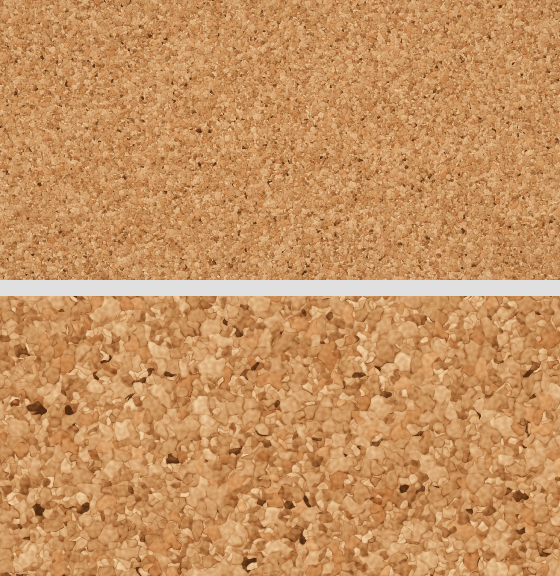
Top: the whole. Bottom: its middle third, enlarged.
Reproduce this texture procedurally as a WebGL 1 fragment shader.

```glsl
precision highp float;
uniform vec2 u_resolution;

// Palette, from deep crevice to pale chip
const vec3 PIT = vec3(0.32, 0.17, 0.07);
const vec3 BARK = vec3(0.56, 0.33, 0.16);
const vec3 BROWN = vec3(0.68, 0.44, 0.24);
const vec3 TAN = vec3(0.75, 0.52, 0.31);
const vec3 CORK = vec3(0.80, 0.59, 0.38);
const vec3 SAND = vec3(0.84, 0.65, 0.45);
const vec3 CREAM = vec3(0.88, 0.72, 0.53);
const vec3 CHIP = vec3(0.93, 0.80, 0.63);
const vec3 RUST_TINT = vec3(0.99, 0.92, 0.84);

// Densities in cells per canvas height
const float COARSE_DENSITY = 66.0;
const float FINE_DENSITY = 122.0;
const float SPECK_DENSITY = 185.0;
const float WARP_DENSITY = 95.0;
const float PATCH_DENSITY = 5.0;

// Tones: 0 is BARK, 5 is CREAM
const float COARSE_TONE = 3.6;
const float COARSE_SPREAD = 2.4;
const float FINE_TONE = 3.0;
const float FINE_SPREAD = 4.8;
const float FINE_SHARE = 0.48;
const float PIT_SHARE = 0.06;
const float PIT_DEPTH = 2.6;
const float RUST_SHARE = 0.08;
const float GAP_DEPTH = 2.8;
const float GAP_WIDTH = 0.26;
const float RELIEF = 0.9;
const float SPECK_STRENGTH = 1.9;
const float PATCH_STRENGTH = 0.3;
const float WARP = 0.0055;
const float VIGNETTE = 0.06;
const vec2 LIGHT_DIR = vec2(-0.6, 0.8);

vec2 hash2(vec2 p) {
  vec3 q = fract(p.xyx * vec3(0.1031, 0.1030, 0.0973));
  q += dot(q, q.yzx + 33.33);
  return fract((q.xx + q.yz) * q.zy);
}

float cornerSlope(vec2 cell, vec2 corner, vec2 f) {
  float angle = 6.2832 * hash2(cell + corner).x;
  return dot(vec2(cos(angle), sin(angle)), f - corner);
}

float gradientNoise(vec2 p) {
  vec2 cell = floor(p);
  vec2 f = fract(p);
  vec2 u = f * f * f * (f * (f * 6.0 - 15.0) + 10.0);
  float low = mix(cornerSlope(cell, vec2(0.0), f), cornerSlope(cell, vec2(1.0, 0.0), f), u.x);
  float high = mix(cornerSlope(cell, vec2(0.0, 1.0), f), cornerSlope(cell, vec2(1.0), f), u.x);
  return mix(low, high, u.y);
}

// Stretched, weighted cells: two random values, gap to the neighbour, facing to the light
vec4 grains(vec2 p) {
  vec2 cell = floor(p);
  float nearest = 9.0;
  float second = 9.0;
  vec2 nearestId = cell;
  vec2 nearestOffset = vec2(0.0);
  for (int y = -1; y <= 1; y++) {
    for (int x = -1; x <= 1; x++) {
      vec2 id = cell + vec2(float(x), float(y));
      vec2 offset = p - id - 0.5 - 0.85 * (hash2(id) - 0.5);
      vec2 shape = hash2(id + 71.3);
      float angle = 6.2832 * shape.x;
      vec2 axis = vec2(cos(angle), sin(angle));
      vec2 local = vec2(dot(offset, axis), dot(offset, vec2(-axis.y, axis.x)));
      float d = length(local * vec2(0.75, 1.3)) * mix(0.65, 1.45, shape.y);
      if (d < nearest) {
        second = nearest;
        nearest = d;
        nearestId = id;
        nearestOffset = offset;
      } else {
        second = min(second, d);
      }
    }
  }
  return vec4(hash2(nearestId + 137.7), second - nearest, dot(nearestOffset, LIGHT_DIR));
}

vec3 corkRamp(float tone) {
  vec3 c = mix(PIT, BARK, clamp(0.5 * tone + 1.0, 0.0, 1.0));
  c = mix(c, BROWN, clamp(tone, 0.0, 1.0));
  c = mix(c, TAN, clamp(tone - 1.0, 0.0, 1.0));
  c = mix(c, CORK, clamp(tone - 2.0, 0.0, 1.0));
  c = mix(c, SAND, clamp(tone - 3.0, 0.0, 1.0));
  c = mix(c, CREAM, clamp(tone - 4.0, 0.0, 1.0));
  return mix(c, CHIP, clamp(tone - 5.0, 0.0, 1.0));
}

vec3 corkBoard(vec2 p) {
  vec2 w = p * WARP_DENSITY;
  vec2 q = p + WARP * vec2(gradientNoise(w), gradientNoise(w + 43.7));
  vec4 coarse = grains(q * COARSE_DENSITY);
  vec4 fine = grains(q * FINE_DENSITY + 19.4);

  // Large flakes, with crumbs filling the rest
  float isFine = step(coarse.y, FINE_SHARE);
  vec4 grain = mix(coarse, fine, isFine);
  float tone = mix(COARSE_TONE, FINE_TONE, isFine);
  tone += (grain.x - 0.5) * mix(COARSE_SPREAD, FINE_SPREAD, isFine);
  tone -= PIT_DEPTH * isFine * step(fine.y, PIT_SHARE);

  // Crevices, relief and speckle
  tone -= GAP_DEPTH * fine.x * (1.0 - smoothstep(0.0, GAP_WIDTH, grain.z));
  tone += RELIEF * grain.w;
  tone += SPECK_STRENGTH * gradientNoise(p * SPECK_DENSITY);
  tone += PATCH_STRENGTH * gradientNoise(p * PATCH_DENSITY + 8.3);
  float rust = step(1.0 - RUST_SHARE, grain.y);
  return corkRamp(tone) * mix(vec3(1.0), RUST_TINT, rust);
}

void main() {
  // Four samples per pixel soften the grain edges
  vec3 color = vec3(0.0);
  for (int i = 0; i < 4; i++) {
    vec2 shift = vec2(mod(float(i), 2.0), floor(float(i) * 0.5)) * 0.5 - 0.25;
    color += 0.25 * corkBoard((gl_FragCoord.xy + shift) / u_resolution.y);
  }
  vec2 centred = gl_FragCoord.xy / u_resolution - 0.5;
  color *= 1.01 - VIGNETTE * dot(centred, centred);
  gl_FragColor = vec4(color, 1.0);
}
```
